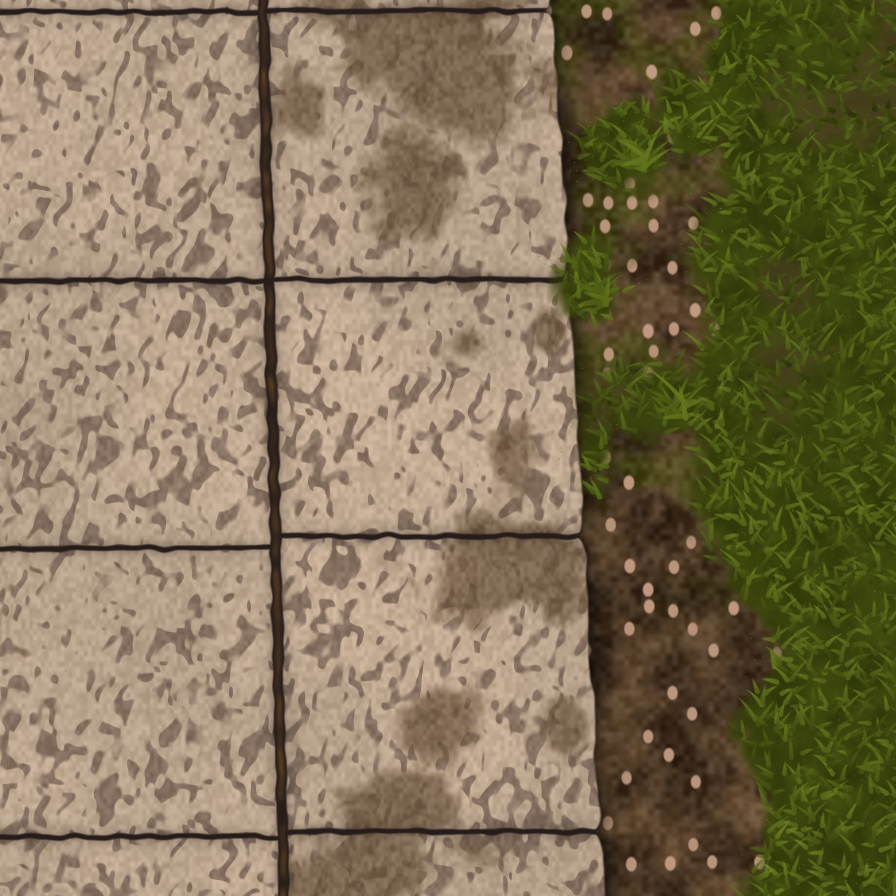
A WebGL 2 fragment shader for this texture:

```glsl
#version 300 es
precision highp float;
uniform vec2 u_resolution;
out vec4 fragColor;

const vec3 STONE = vec3(0.74, 0.65, 0.56);
const vec3 SPECK = vec3(0.44, 0.36, 0.31);
const vec3 STAIN = vec3(0.43, 0.34, 0.25);
const vec3 JOINT_DARK = vec3(0.15, 0.11, 0.10);
const vec3 JOINT_SOIL = vec3(0.27, 0.19, 0.12);
const vec3 SOIL = vec3(0.33, 0.25, 0.17);
const vec3 SOIL_DARK = vec3(0.20, 0.14, 0.09);
const vec3 PEBBLE = vec3(0.66, 0.53, 0.44);
const vec3 GRASS_DARK = vec3(0.17, 0.19, 0.03);
const vec3 GRASS_MID = vec3(0.27, 0.32, 0.06);
const vec3 GRASS_LIGHT = vec3(0.44, 0.53, 0.14);
const vec4 ROWS_LEFT = vec4(0.987, 0.687, 0.388, 0.066);
const vec4 ROWS_RIGHT = vec4(0.988, 0.688, 0.402, 0.072);
const float ROW_HALF = 0.0026;
const float COLUMN_HALF = 0.0058;
const int BLADE_LAYERS = 5;
const int FAN_BLADES = 13;

// Centre and radii of dirt stains and of loose grass tufts
const vec4 STAINS[11] = vec4[11](
  vec4(0.49, 0.94, 0.13, 0.10), vec4(0.34, 0.88, 0.04, 0.045),
  vec4(0.45, 0.81, 0.06, 0.07), vec4(0.57, 0.365, 0.12, 0.05),
  vec4(0.49, 0.18, 0.05, 0.05), vec4(0.625, 0.18, 0.025, 0.04),
  vec4(0.45, 0.10, 0.07, 0.045), vec4(0.42, 0.03, 0.12, 0.05),
  vec4(0.527, 0.62, 0.026, 0.026), vec4(0.575, 0.475, 0.035, 0.04),
  vec4(0.61, 0.63, 0.022, 0.025));
const vec4 TUFTS[5] = vec4[5](
  vec4(0.695, 0.835, 0.050, 0.050), vec4(0.662, 0.685, 0.036, 0.050),
  vec4(0.735, 0.555, 0.070, 0.040), vec4(0.667, 0.500, 0.016, 0.060),
  vec4(0.770, 0.870, 0.045, 0.045));

float hash(vec2 p) {
  vec3 q = fract(p.xyx * 0.1031);
  q += dot(q, q.yzx + 33.33);
  return fract((q.x + q.y) * q.z);
}

float noise(vec2 p) {
  vec2 i = floor(p), f = fract(p);
  f = f * f * (3.0 - 2.0 * f);
  return mix(mix(hash(i), hash(i + vec2(1, 0)), f.x),
             mix(hash(i + vec2(0, 1)), hash(i + vec2(1, 1)), f.x), f.y);
}

float fbm(vec2 p) {
  float sum = 0.0, amp = 0.533;
  for (int i = 0; i < 4; i++) {
    sum += amp * noise(p);
    p = p * 2.03 + 17.3;
    amp *= 0.5;
  }
  return sum;
}

float rowDistance(float y, vec4 rows) {
  vec4 d = abs(y - rows);
  return min(min(d.x, d.y), min(d.z, d.w));
}

// Signed depth inside the lawn or a tuft
float grassDepth(vec2 p) {
  float edge = mix(0.79, 0.845, smoothstep(0.42, 0.27, p.y));
  float depth = p.x - edge + 0.06 * (noise(p * 11.0) - 0.5);
  for (int i = 0; i < 5; i++) {
    vec4 t = TUFTS[i];
    depth = max(depth, (1.0 - length((p - t.xy) / t.zw)) * min(t.z, t.w));
  }
  return depth;
}

// Coverage in x, position along the blade in y
vec2 blade(vec2 p, vec2 root, float angle, float len, float width, float px) {
  vec2 dir = vec2(cos(angle), sin(angle)), q = p - root;
  float t = clamp(dot(q, dir) / len, 0.0, 1.0);
  vec2 bend = vec2(cos(angle), -0.4) * len * 0.25 * t * t;
  float d = length(q - dir * len * t - bend) - width * (1.0 - 0.85 * t);
  return vec2(1.0 - smoothstep(-px, px, d), t);
}

vec3 paving(vec2 p, float jointX) {
  bool rightSide = p.x > jointX;
  vec2 wob = p + 0.004 * (vec2(noise(p * 60.0), noise(p * 60.0 + 41.0)) - 0.5);
  float row = rowDistance(wob.y, rightSide ? ROWS_RIGHT : ROWS_LEFT) - ROW_HALF;
  float column = abs(wob.x - jointX) - COLUMN_HALF;
  float patches = fbm(p * 13.0);

  // Weathered stone with slanted specks
  vec2 grain = mat2(115.0, 25.0, -30.0, 72.0) * p + 1.6 * noise(p * 45.0);
  float speck = smoothstep(0.58, 0.80, noise(grain) + 0.45 * (patches - 0.5));
  vec3 col = STONE * (0.90 + 0.20 * fbm(p * 6.0 + 9.0));
  col = mix(col, SPECK, 0.75 * speck);
  float dirt = 0.0;
  for (int i = 0; i < 11; i++) {
    vec4 s = STAINS[i];
    float d = length((p - s.xy) / s.zw) + 1.5 * (fbm(p * 19.0 + 3.0) - 0.5);
    dirt = max(dirt, 1.0 - smoothstep(0.55, 1.15, d));
  }
  dirt *= float(rightSide);
  col = mix(col, STAIN, 0.75 * dirt);
  col += 0.11 * (noise(p * vec2(230.0, 170.0)) - 0.5);

  // Worn edges and joints
  float gap = min(row, column);
  col *= 1.0 - 0.22 * exp(-max(gap, 0.0) * 160.0);
  vec3 fill = mix(JOINT_DARK, JOINT_SOIL, smoothstep(0.0, -0.005, column) * noise(p * 70.0) * 1.5);
  return mix(fill, col, smoothstep(-0.0012, 0.0018, gap));
}

vec3 earth(vec2 p, float slabX) {
  vec3 col = mix(SOIL_DARK, SOIL * 1.25, smoothstep(0.2, 0.8, fbm(p * 24.0)));
  col = mix(col, GRASS_MID, 0.5 * smoothstep(0.45, 0.7, fbm(p * 15.0 + 7.0)) * smoothstep(0.25, 0.5, p.y));
  col += 0.12 * (noise(p * 150.0) - 0.5);
  // Sparse pebbles
  vec2 cell = floor(p * 42.0), f = fract(p * 42.0);
  float h = hash(cell + 5.0);
  vec2 q = f - 0.35 - 0.3 * vec2(hash(cell + 11.0), hash(cell + 23.0));
  float stone = smoothstep(0.06, -0.06, length(q * vec2(1.0, 0.75)) - 0.10 - 0.16 * h);
  col = mix(col, PEBBLE * (0.75 + 0.4 * h), stone * step(0.80, h));
  return col * (1.0 - 0.55 * exp(-max(p.x - slabX, 0.0) * 90.0));
}

vec3 lawn(vec2 p, vec3 col, float px) {
  float shade = fbm(p * 9.0 + 31.0);
  vec3 under = mix(GRASS_DARK, GRASS_MID, fbm(p * 45.0));
  under = mix(under, SOIL, 0.5 * smoothstep(0.55, 0.72, shade));
  col = mix(col, under, smoothstep(-0.012, 0.018, grassDepth(p) + 0.025 * (noise(p * 55.0) - 0.5)));

  // Overlapping layers of scattered blades
  for (int layer = 0; layer < BLADE_LAYERS; layer++) {
    float size = 0.034 - 0.003 * float(layer), seed = 37.0 * float(layer);
    vec2 base = floor(p / size);
    for (int k = 0; k < 9; k++) {
      vec2 id = base + vec2(k % 3, k / 3) - 1.0;
      float a = hash(id + seed), b = hash(id + seed + 91.0);
      vec2 root = (id + vec2(a, b)) * size;
      if (grassDepth(root) < 0.0) continue;
      float c = hash(id + seed + 173.0);
      vec2 s = blade(p, root, 1.7 + 2.9 * (c - 0.5), size * (0.65 + 0.4 * b), 0.0028, px);
      vec3 tint = mix(GRASS_DARK, GRASS_LIGHT, clamp(0.15 + 0.55 * a + 0.35 * s.y - 0.55 * (shade - 0.4), 0.0, 1.0));
      col = mix(col, tint, 0.85 * s.x);
    }
  }
  // Long blades fanning out of the tufts
  for (int i = 0; i < 3; i++) {
    for (int k = 0; k < FAN_BLADES; k++) {
      vec2 id = vec2(i, k);
      float h = hash(id + 61.0);
      vec2 root = TUFTS[i].xy + vec2(0.3, -0.3) * TUFTS[i].zw + 0.02 * (vec2(h, hash(id + 7.0)) - 0.5);
      vec2 s = blade(p, root, 0.5 + 3.2 * float(k) / float(FAN_BLADES), 0.035 + 0.03 * h, 0.003, px);
      col = mix(col, mix(GRASS_MID, GRASS_LIGHT, 0.7 * h + 0.3 * s.y), 0.9 * s.x);
    }
  }
  return col;
}

void main() {
  vec2 p = gl_FragCoord.xy / u_resolution;
  float px = 1.0 / min(u_resolution.x, u_resolution.y);
  float jointX = 0.317 - 0.024 * p.y;
  float slabX = 0.673 - 0.056 * p.y + 0.006 * (noise(vec2(p.y * 45.0, 2.0)) - 0.5);
  // Nick the outer slab corners
  slabX -= 0.008 * exp(-rowDistance(p.y, ROWS_RIGHT) * 150.0);
  vec3 col = mix(paving(p, jointX), earth(p, slabX), smoothstep(-0.002, 0.002, p.x - slabX));
  if (p.x > 0.58) col = lawn(p, col, px);
  fragColor = vec4(clamp(col, 0.0, 1.0), 1.0);
}
```
